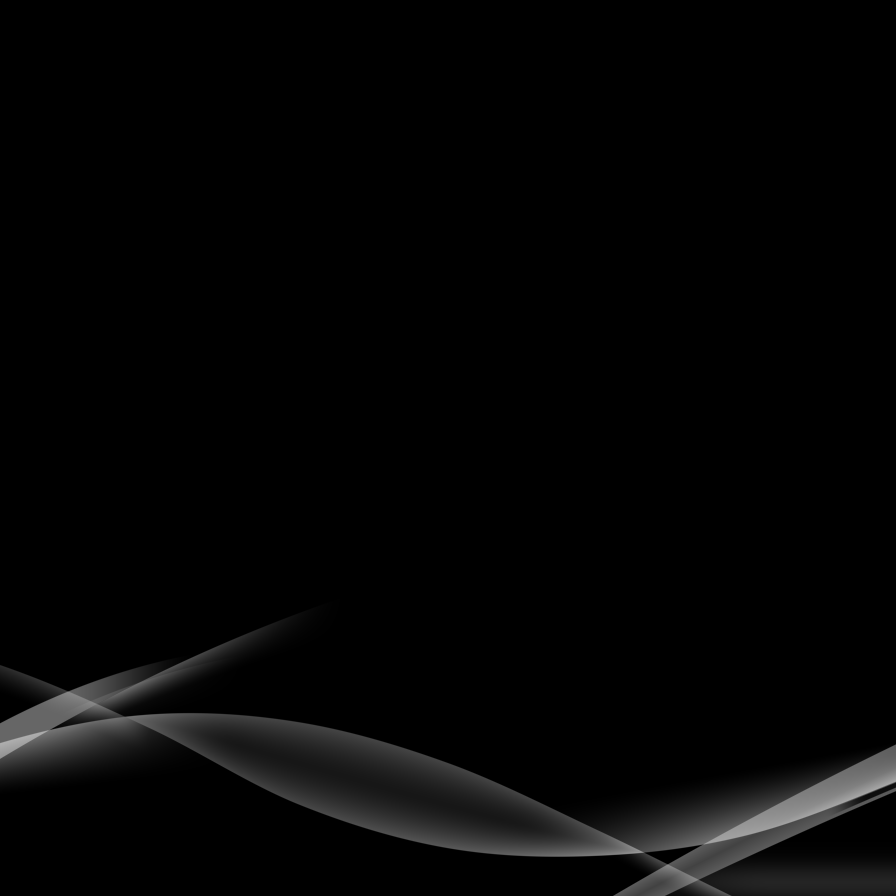
A Shadertoy shader for this background:

```glsl
// Smooth curve through nine evenly spaced heights, from x = -1/6 to 7/6
float spline(float x, float k[9]) {
    float s = clamp(x, 0.0, 0.9999) * 6.0;
    int i = int(s);
    float t = fract(s);
    float a = k[i], b = k[i + 1], c = k[i + 2], d = k[i + 3];
    return b + 0.5 * t * (c - a + t * (2.0 * a - 5.0 * b + 4.0 * c - d
         + t * (3.0 * (b - c) + d - a)));
}

// Soft-edged step: 1 where d is positive
float inside(float d) {
    float w = 0.8 / iResolution.y;
    return smoothstep(-w, w, d);
}

// Light with a sharp edge at d = 0 that fades out at the given depth
float veil(float d, float depth) {
    float fade = clamp(1.0 - d / max(depth, 0.001), 0.0, 1.0);
    return inside(d) * fade * sqrt(fade);
}

// Screen blend keeps overlapping veils from burning out
void addLight(inout float light, float amount) {
    light = 1.0 - (1.0 - light) * (1.0 - clamp(amount, 0.0, 1.0));
}

void mainImage(out vec4 fragColor, in vec2 fragCoord) {
    vec2 p = fragCoord / iResolution.xy;
    float x = p.x, y = p.y;

    // The two long crossing waves
    float crest = spline(x, float[9](0.104, 0.1706, 0.2025, 0.194, 0.1484,
                                     0.0736, -0.008, -0.085, -0.16));
    float trough = spline(x, float[9](0.302, 0.2578, 0.1875, 0.1022, 0.0534,
                                      0.0449, 0.0677, 0.1276, 0.202));
    float light = 0.0;

    // Lens between the waves, bright at its rims
    float thickness = crest - trough;
    float across = (y - trough) / max(thickness, 0.001) * 2.0 - 1.0;
    float rim = pow(min(abs(across), 1.0), 1.6);
    float rimLight = across > 0.0 ? 0.27 : mix(0.25, 0.38, smoothstep(0.2, 0.65, x));
    float core = mix(0.24, 0.09, smoothstep(0.0, 0.07, thickness));
    addLight(light, inside(y - trough) * inside(crest - y) * mix(core, rimLight, rim));

    // Glow hanging below the crest on the left
    addLight(light, 0.48 * veil(crest - y, crest - 0.112 - 0.11 * x)
                  * (1.0 - smoothstep(0.03, 0.27, x)));

    // Glow rising above the trough on the right
    float glowTop = 0.1 + 0.18 * (x - 0.6);
    addLight(light, 0.5 * veil(y - trough, glowTop - trough) * smoothstep(0.52, 0.86, x));

    // Thin tails of both waves beyond their crossings
    addLight(light, mix(0.17, 0.3, x / 0.15) * veil(trough - y, 0.032)
                  * (1.0 - smoothstep(0.12, 0.17, x)));
    addLight(light, 0.3 * veil(crest - y, 0.025) * smoothstep(0.66, 0.74, x));

    // Left ribbon and the long streak that crosses it
    float ribbon = 0.1927 + x * (0.527 - 0.79 * x);
    float streak = 0.153 + x * (0.601 - 0.34 * x);
    addLight(light, 0.4 * inside(ribbon - y) * inside(y - streak)
                  * (1.0 - smoothstep(0.06, 0.22, x)));
    addLight(light, 0.36 * veil(streak - y, 0.012 + 0.09 * x)
                  * smoothstep(0.05, 0.14, x) * (1.0 - smoothstep(0.15, 0.39, x)));

    // Faint second fold under the streak
    float fold = 0.168 + x * (0.56 - 0.7 * x);
    addLight(light, 0.12 * veil(fold - y, 0.045)
                  * smoothstep(0.06, 0.13, x) * (1.0 - smoothstep(0.13, 0.28, x)));

    // Right ribbon climbing out of the bottom edge
    float u = x - 0.684, w = x - 0.742;
    float upper = u * (0.586 - 0.16 * u);
    float lower = w * (0.483 - 0.114 * w);
    float band = inside(upper - y) * inside(y - lower);
    float bandPos = clamp((y - lower) / max(upper - lower, 0.001), 0.0, 1.0);
    addLight(light, band * mix(0.26, 0.36, abs(2.0 * bandPos - 1.0)));

    // Dark sliver between the trough and the ribbon's lower fold
    float gap = inside(trough - 0.001 - y) * inside(y - lower - 0.004);
    light *= 1.0 - 0.85 * gap * smoothstep(0.92, 0.97, x);

    // Dim haze in the lower right corner
    float haze = (y - 0.015) / 0.022;
    addLight(light, 0.14 * exp(-haze * haze) * smoothstep(0.66, 0.86, x) * inside(lower - y));

    fragColor = vec4(vec3(light), 1.0);
}
```
